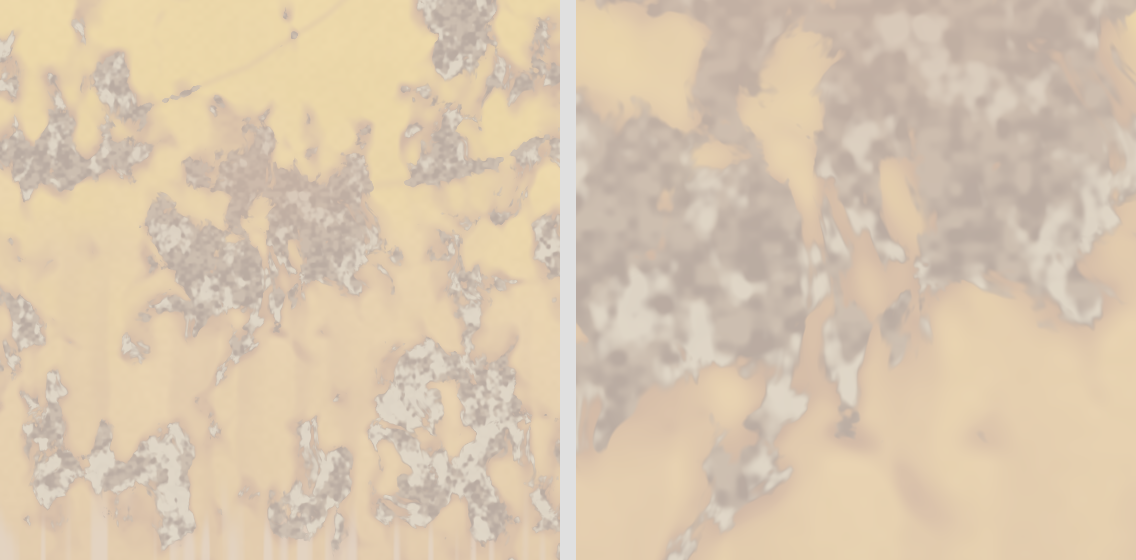
Left, the full canvas; right, a detail of the centre.
Write a Shadertoy shader that draws this texture.

```glsl
// Weathered yellow paint: rust halos, grey and pale corrosion flakes,
// two pitted scratches and vertical run-off stains. A density map of soft
// blobs biases fractal noise, which is then thresholded into layers.

const vec3 PAINT_TOP  = vec3(0.925, 0.845, 0.665);
const vec3 PAINT_LOW  = vec3(0.905, 0.820, 0.690);
const vec3 RUST_LIGHT = vec3(0.860, 0.765, 0.670);
const vec3 RUST_DEEP  = vec3(0.805, 0.710, 0.645);
const vec3 FLAKE_DARK = vec3(0.715, 0.665, 0.630);
const vec3 FLAKE_MID  = vec3(0.800, 0.750, 0.695);
const vec3 FLAKE_PALE = vec3(0.900, 0.875, 0.815);
const vec3 CHALK      = vec3(0.890, 0.835, 0.780);

float hash(vec2 p) {
    return fract(sin(dot(p, vec2(127.1, 311.7))) * 43758.5453);
}

float noise(vec2 p) {
    vec2 i = floor(p), f = fract(p);
    f = f * f * (3.0 - 2.0 * f);
    return mix(mix(hash(i), hash(i + vec2(1, 0)), f.x),
               mix(hash(i + vec2(0, 1)), hash(i + vec2(1, 1)), f.x), f.y);
}

float fbm(vec2 p, int octaves) {
    float sum = 0.0, total = 0.0, amp = 0.5;
    for (int i = 0; i < octaves; i++) {
        sum += amp * noise(p);
        total += amp;
        amp *= 0.55;
        p = mat2(1.6, 1.2, -1.2, 1.6) * p + 17.3;
    }
    return sum / total;
}

float blob(vec2 p, vec2 center, vec2 radius) {
    vec2 q = (p - center) / radius;
    return exp(-dot(q, q));
}

// Soft line along y = start.y + slope * t + bend * t * t, with t = x - start.x
float scratch(vec2 p, vec2 start, float slope, float bend, float span, float width) {
    float t = p.x - start.x;
    float dist = (p.y - start.y - t * (slope + bend * t))
               / length(vec2(1.0, slope + 2.0 * bend * t));
    float ends = smoothstep(-0.02, 0.02, t) * (1.0 - smoothstep(span - 0.02, span, t));
    return exp(-dist * dist / (width * width)) * ends;
}

// Where corrosion gathers (positive) and where the paint stays clean (negative)
float corrosionDensity(vec2 p) {
    float d = 0.12;
    d += 1.05 * blob(p, vec2(0.48, 0.66), vec2(0.17, 0.11));
    d += 0.65 * blob(p, vec2(0.34, 0.56), vec2(0.11, 0.07));
    d += 1.25 * blob(p, vec2(0.82, 0.93), vec2(0.07, 0.12));
    d += 0.80 * blob(p, vec2(0.06, 0.72), vec2(0.13, 0.08));
    d += 0.75 * blob(p, vec2(0.18, 0.80), vec2(0.05, 0.09));
    d += 0.75 * blob(p, vec2(0.03, 0.48), vec2(0.07, 0.08));
    d += 0.55 * blob(p, vec2(0.38, 0.48), vec2(0.07, 0.10));
    d += 0.55 * blob(p, vec2(0.78, 0.55), vec2(0.20, 0.14));
    d += 0.60 * blob(p, vec2(0.82, 0.27), vec2(0.17, 0.16));
    d += 0.75 * blob(p, vec2(0.24, 0.17), vec2(0.20, 0.08));
    d += 0.60 * blob(p, vec2(0.62, 0.14), vec2(0.28, 0.06));
    d -= 0.70 * blob(p, vec2(0.14, 0.56), vec2(0.08, 0.10));
    d -= 0.75 * blob(p, vec2(0.36, 0.92), vec2(0.24, 0.14));
    d -= 0.70 * blob(p, vec2(0.67, 0.84), vec2(0.09, 0.15));
    d -= 0.50 * blob(p, vec2(0.49, 0.35), vec2(0.10, 0.14));
    return d;
}

void mainImage(out vec4 fragColor, in vec2 fragCoord) {
    vec2 p = fragCoord / iResolution.xy;

    // Ragged coordinates for the blobs and scratches
    vec2 wobble = vec2(fbm(p * 9.0, 3), fbm(p * 9.0 + 40.0, 3)) - 0.5;
    float density = corrosionDensity(p + 0.14 * wobble);
    vec2 q = p + 0.018 * wobble;
    float line = scratch(q, vec2(0.22, 0.795), 0.27, 0.65, 0.42, 0.007)
               + scratch(q, vec2(0.66, 0.665), 0.12, 0.50, 0.33, 0.010);

    // Noise layers; cells are taller than wide, as the stains run down
    vec2 cell = p * vec2(20.0, 14.0) + 1.5 * wobble;
    float grain = noise(p * 95.0);
    float speck = noise(p * 150.0 + 9.0);
    float field = fbm(cell, 5) + 0.25 * density + 0.06 * (grain - 0.5);
    float softField = fbm(cell, 2) + 0.28 * density;
    float lower = 1.0 - smoothstep(0.25, 0.70, p.y);
    float bottom = 1.0 - smoothstep(0.03, 0.17, p.y);

    // Paint with a faint mottling
    vec3 color = mix(PAINT_LOW, PAINT_TOP, smoothstep(0.25, 0.95, p.y + 0.5 * wobble.x));
    color += 0.025 * (fbm(p * 7.0 + 3.0, 4) - 0.5) + 0.010 * (grain - 0.5);

    // Rust halos and run-off streaks
    float drip = smoothstep(0.50, 0.90, noise(p * vec2(32.0, 3.5) + wobble));
    float halo = smoothstep(0.48, 0.78, softField) + 0.45 * drip * lower;
    halo += 0.30 * bottom + 0.35 * line;
    color = mix(color, RUST_LIGHT, clamp(halo, 0.0, 1.0));
    float deep = smoothstep(0.62, 0.88, softField + 0.10 * (grain - 0.5));
    color = mix(color, RUST_DEEP, 0.85 * deep);
    float chalk = smoothstep(0.55, 0.90, noise(p * vec2(65.0, 5.0) + 21.0));
    color = mix(color, CHALK, 0.75 * chalk * bottom);

    // Grey flakes, with pale crusts mostly away from the central patch
    float flakes = smoothstep(0.655, 0.715, field + line * (0.05 + 0.26 * grain));
    float center = blob(p, vec2(0.48, 0.68), vec2(0.20, 0.11));
    float crust = fbm(p * vec2(42.0, 34.0) + 60.0, 3) + 0.10 * lower - 0.14 * center;
    float tone = 0.55 * grain + 0.45 * speck;
    vec3 flake = mix(FLAKE_DARK, FLAKE_MID, smoothstep(0.20, 0.75, tone));
    float pale = smoothstep(0.47, 0.68, crust + 0.22 * (tone - 0.5)) * (1.0 - line);
    flake = mix(flake, FLAKE_PALE, 0.85 * pale * smoothstep(0.67, 0.75, field));
    flake = mix(flake, RUST_DEEP, 0.45 * center);
    color = mix(color, flake, 0.88 * flakes);

    fragColor = vec4(color, 1.0);
}
```
